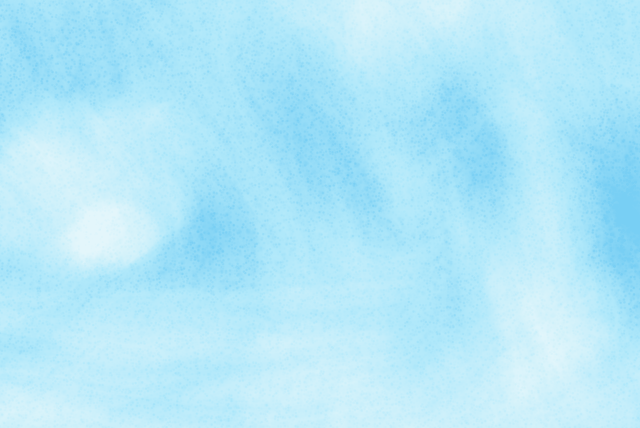
Give the GLSL for this texture, as a WebGL 1 fragment shader.

```glsl
precision highp float;
uniform vec2 u_resolution;

const vec3 DEEP = vec3(0.47, 0.81, 0.955);
const vec3 MID = vec3(0.69, 0.91, 0.98);
const vec3 PALE = vec3(0.89, 0.965, 0.983);
const float BASE_TONE = 0.50;
const float CLOUD_SCALE = 5.0;
const float CLOUD_AMOUNT = 0.20;
const float STREAK_AMOUNT = 0.12;
const float STROKE_ANGLE = 1.95;
const float GRAIN_CELLS = 165.0;
const float GRAIN_AMOUNT = 0.19;
const float MOTTLE_AMOUNT = 0.10;

vec2 hash2(vec2 p) {
  vec2 k = vec2(dot(p, vec2(127.1, 311.7)), dot(p, vec2(269.5, 183.3)));
  return fract(sin(k) * 43758.55);
}

// Coordinates along and across a direction
mat2 turn(float a) {
  float c = cos(a), s = sin(a);
  return mat2(c, -s, s, c);
}

// Layered sines, each octave bent by the one before
float cloud(vec2 p) {
  float sum = 0.0, amp = 0.6;
  for (int i = 0; i < 6; i++) {
    p += 0.7 * sin(p.yx * 1.3 + float(i) * 1.7);
    sum += amp * sin(p.x) * sin(p.y + 0.8);
    p = turn(0.9) * p * 1.85 + 2.3;
    amp *= 0.58;
  }
  return sum;
}

// Cellular noise: soft dots of random strength
float specks(vec2 p) {
  vec2 cell = floor(p), f = fract(p);
  float dots = 0.0;
  for (int y = -1; y <= 1; y++) {
    for (int x = -1; x <= 1; x++) {
      vec2 o = vec2(float(x), float(y));
      vec2 h = hash2(cell + o);
      float strength = pow(hash2(cell + o + 57.0).x, 2.5);
      dots = max(dots, strength * smoothstep(0.8, 0.1, length(o + h - f)));
    }
  }
  return dots;
}

// Soft elliptical pool of paint
float wash(vec2 p, vec2 center, vec2 radius, float angle) {
  vec2 q = turn(angle) * (p - center) / radius;
  return exp(-dot(q, q));
}

// Broad composition of dark pools and lifted areas
float pools(vec2 p) {
  float t = 0.0;
  t -= 0.34 * wash(p, vec2(0.68, 0.60), vec2(0.40, 0.27), -0.3);
  t -= 0.30 * wash(p, vec2(1.09, 0.64), vec2(0.12, 0.30), 0.0);
  t -= 0.52 * wash(p, vec2(1.49, 0.44), vec2(0.12, 0.26), 0.0);
  t -= 0.36 * wash(p, vec2(0.00, 0.89), vec2(0.34, 0.22), 0.5);
  t -= 0.20 * wash(p, vec2(0.44, 0.42), vec2(0.16, 0.11), 0.0);
  t += 0.30 * wash(p, vec2(0.84, 0.99), vec2(0.34, 0.10), 0.0);
  t += 0.24 * wash(p, vec2(1.14, 0.40), vec2(0.42, 0.07), -0.84);
  t += 0.28 * wash(p, vec2(1.27, 0.53), vec2(0.36, 0.10), -1.15);
  t += 0.22 * wash(p, vec2(0.65, 0.00), vec2(1.10, 0.28), 0.0);
  return t;
}

// Lifted patch with a wet edge and a bright heart
float liftedPatch(vec2 p) {
  float body = wash(p, vec2(0.21, 0.57), vec2(0.27, 0.22), 0.2);
  float heart = wash(p, vec2(0.25, 0.44), vec2(0.12, 0.07), 0.1);
  return 0.36 * smoothstep(0.25, 0.62, body)
       + 0.20 * smoothstep(0.25, 0.65, heart);
}

// Brush marks: level in the lower part, steep above
float streaks(vec2 p) {
  float low = smoothstep(0.48, 0.25, p.y);
  float level = cloud(p * vec2(3.5, 25.0) + 4.0);
  float steep = cloud(turn(STROKE_ANGLE) * p * vec2(4.0, 17.0));
  return mix(steep, level, low * smoothstep(1.25, 0.75, p.x));
}

void main() {
  vec2 p = gl_FragCoord.xy / u_resolution.y;
  p.x *= 1.5 * u_resolution.y / u_resolution.x;
  vec2 bend = vec2(cloud(p * 7.0), cloud(p * 7.0 + 9.0));
  vec2 wet = p + 0.035 * bend;

  float tone = BASE_TONE + pools(wet) + liftedPatch(wet);
  tone += CLOUD_AMOUNT * cloud(wet * CLOUD_SCALE + 1.5);
  tone += STREAK_AMOUNT * streaks(p + 0.012 * bend);

  // Paper tooth and settled pigment, stronger in the darker paint
  float settle = mix(1.15, 0.55, clamp(tone, 0.0, 1.0));
  float grain = specks(p * GRAIN_CELLS) - 0.32;
  float mottle = specks(turn(0.6) * p * GRAIN_CELLS * 0.5) - 0.35;
  tone -= settle * (GRAIN_AMOUNT * grain + MOTTLE_AMOUNT * mottle);

  tone = clamp(tone, 0.0, 1.0);
  vec3 color = mix(DEEP, MID, smoothstep(0.0, 0.5, tone) * 0.3 + min(tone * 2.0, 1.0) * 0.7);
  color = mix(color, PALE, max(tone * 2.0 - 1.0, 0.0));
  gl_FragColor = vec4(color, 1.0);
}
```
